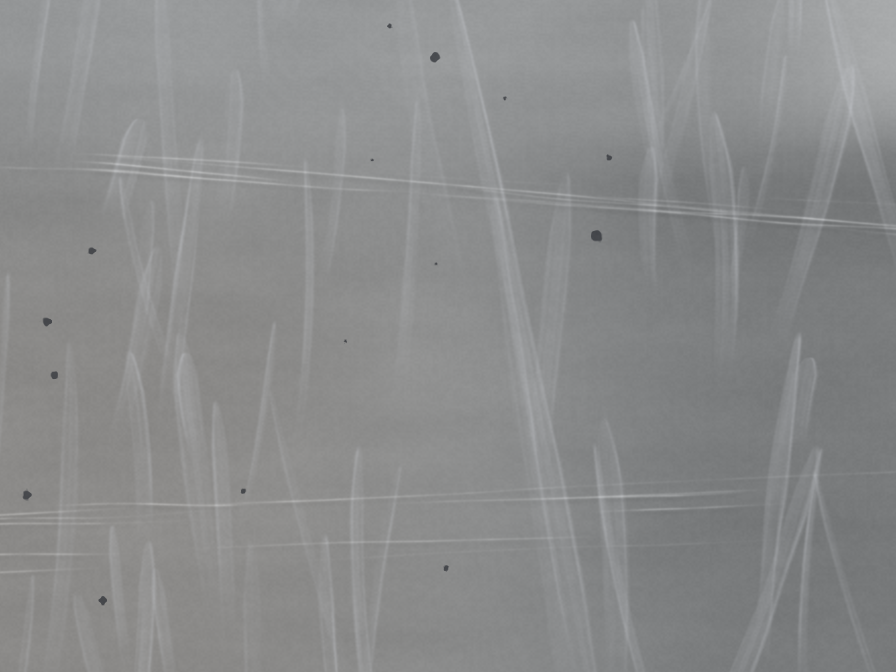
Reproduce this texture procedurally as a WebGL 2 fragment shader.

```glsl
#version 300 es
precision highp float;
// Scuffed grey metal sheet: pale vertical scrapes, faint level creases and dark specks.
uniform vec2 u_resolution;
out vec4 fragColor;

const int STREAKS = 54;
const int CREASES = 13;
const int SPECKS = 15;
const float BASE_TONE = 0.546;
const float BODY_ALPHA = 0.17;
const float RIM_ALPHA = 0.27;
const float GRAIN = 0.028;
const vec3 SCRAPE_COLOR = vec3(0.77, 0.78, 0.80);
const vec3 SPECK_COLOR = vec3(0.21, 0.22, 0.24);

float hash(vec2 p) {
  return fract(sin(dot(p, vec2(127.1, 311.7))) * 43758.545);
}

float noise(vec2 p) {
  vec2 i = floor(p), f = fract(p);
  f = f * f * (3.0 - 2.0 * f);
  return mix(mix(hash(i), hash(i + vec2(1, 0)), f.x),
             mix(hash(i + vec2(0, 1)), hash(i + vec2(1, 1)), f.x), f.y);
}

float fbm(vec2 p) {
  float sum = 0.0, amp = 0.5;
  for (int i = 0; i < 4; i++) {
    sum += amp * noise(p);
    p = p * 2.03 + 17.3;
    amp *= 0.5;
  }
  return sum;
}

// Curved scrape: rounded tip at the top, bright rim, fading tail.
float streak(vec2 p, vec2 tip, float len, float slant, float bend, float halfWidth, float seed) {
  float t = (tip.y - p.y) / len;
  if (t < 0.0 || t > 1.0) return 0.0;
  float dx = p.x - tip.x - slant * t - bend * t * t;
  float w = halfWidth * sqrt(min(t * 5.0, 1.0)) * (0.75 + 0.5 * noise(vec2(p.y * 7.0, seed)));
  float body = 1.0 - smoothstep(w - 0.003, w + 0.003, abs(dx));
  float fibre = noise(vec2(dx * 220.0 + seed * 9.0, p.y * 5.0));
  float side = hash(vec2(seed, 8.0)) < 0.5 ? -0.8 : 0.8;
  float rimOffset = (dx - side * w) / 0.0028;
  float rim = exp(-rimOffset * rimOffset) * (1.0 - 0.65 * t) * (0.4 + 0.6 * noise(vec2(seed, p.y * 14.0)));
  float fade = smoothstep(0.0, 0.03, t) * (1.0 - smoothstep(0.55, 1.0, t));
  return fade * (body * BODY_ALPHA * (0.35 + 0.95 * fibre) + rim * RIM_ALPHA);
}

// Broad lighting of the sheet, with cloudy and level mottling.
vec3 sheet(vec2 p, float across) {
  float tone = BASE_TONE + 0.045 * smoothstep(0.65, 0.95, p.y);
  tone -= 0.075 * smoothstep(0.5, 0.95, across) * (1.0 - smoothstep(0.6, 0.9, p.y));
  tone -= 0.035 * smoothstep(0.35, 0.8, across) * exp(-pow((p.y - 0.72) / 0.07, 2.0));
  tone += 0.09 * smoothstep(0.8, 1.0, across) * smoothstep(0.76, 0.92, p.y);
  tone += 0.07 * (fbm(p * vec2(3.0, 4.0)) - 0.47);
  tone += 0.035 * (fbm(p * vec2(3.5, 22.0) + 40.0) - 0.47);
  float warmth = (1.0 - smoothstep(0.15, 0.8, across)) * (1.0 - smoothstep(0.4, 1.0, p.y));
  return tone + mix(vec3(-0.006, 0.002, 0.006), vec3(0.005, 0.001, -0.006), warmth);
}

void main() {
  vec2 p = gl_FragCoord.xy / u_resolution.y;
  float aspect = u_resolution.x / u_resolution.y;
  float across = p.x / aspect;
  float pixel = 1.0 / u_resolution.y;
  vec3 color = sheet(p, across);

  // Scrapes, denser towards both sides, plus one long diagonal pair
  float clear = 1.0 - streak(p, vec2(0.5 * aspect, 1.04), 1.4, 0.3, -0.03, 0.018, 3.7);
  clear *= 1.0 - 0.7 * streak(p, vec2(0.55 * aspect, 0.72), 0.95, 0.12, 0.03, 0.014, 5.1);
  for (int i = 0; i < STREAKS; i++) {
    float id = float(i) + 1.0;
    float s = 2.0 * hash(vec2(id, 1.0)) - 1.0;
    float x = aspect * (0.5 + 0.5 * sign(s) * pow(abs(s), 0.65));
    float y = 0.12 + 1.05 * hash(vec2(id, 2.0));
    float len = mix(0.14, 0.6, hash(vec2(id, 3.0)));
    float slant = len * mix(-0.26, 0.24, hash(vec2(id, 4.0)));
    float bend = len * mix(-0.15, 0.15, hash(vec2(id, 5.0)));
    float width = mix(0.005, 0.019, pow(hash(vec2(id, 6.0)), 1.5));
    float strength = mix(0.45, 1.15, hash(vec2(id, 7.0)));
    clear *= 1.0 - strength * streak(p, vec2(x, y), len, slant, bend, width, id);
  }
  color = mix(color, SCRAPE_COLOR, 1.0 - clear);

  // Broken creases: an upper band falling to the right, a lower one nearly level
  for (int i = 0; i < CREASES; i++) {
    float id = float(i) + 70.0;
    bool upper = i < 7;
    float spread = hash(vec2(id, 1.0)) - 0.5;
    float slope = (upper ? -0.07 : 0.03) + 0.04 * (hash(vec2(id, 2.0)) - 0.5);
    float y = (upper ? 0.775 : 0.19) + spread * (upper ? 0.05 : 0.11) + slope * p.x;
    float d = p.y - y - 0.006 * (noise(vec2(p.x * 6.0, id)) - 0.5);
    float broken = smoothstep(0.42, 0.8, noise(vec2(p.x * 4.0, id + 0.5)));
    broken *= 0.4 + 0.6 * noise(vec2(p.x * 30.0, id));
    float thin = 0.0012 + 0.5 * pixel;
    float ridge = exp(-pow(d / thin, 2.0));
    float shade = exp(-pow((d + 0.005) / 0.004, 2.0));
    color += broken * (0.12 * ridge - 0.022 * shade);
  }

  // Dark specks with ragged outlines
  for (int i = 0; i < SPECKS; i++) {
    float id = float(i) + 130.0;
    vec2 center = vec2(hash(vec2(id, 1.0)) * 0.7 * aspect, hash(vec2(id, 2.0)));
    float radius = mix(0.002, 0.009, pow(hash(vec2(id, 3.0)), 2.0));
    vec2 q = p - center;
    float ragged = radius * (0.6 + 0.8 * noise(q / radius * 1.3 + id));
    float mark = 1.0 - smoothstep(ragged - pixel, ragged + pixel, length(q));
    color = mix(color, SPECK_COLOR, 0.8 * mark);
  }

  // Fine grain
  color += GRAIN * (0.6 * noise(p * 330.0) + 0.4 * noise(p * 130.0 + 9.0) - 0.5);
  fragColor = vec4(clamp(color, 0.0, 1.0), 1.0);
}
```
